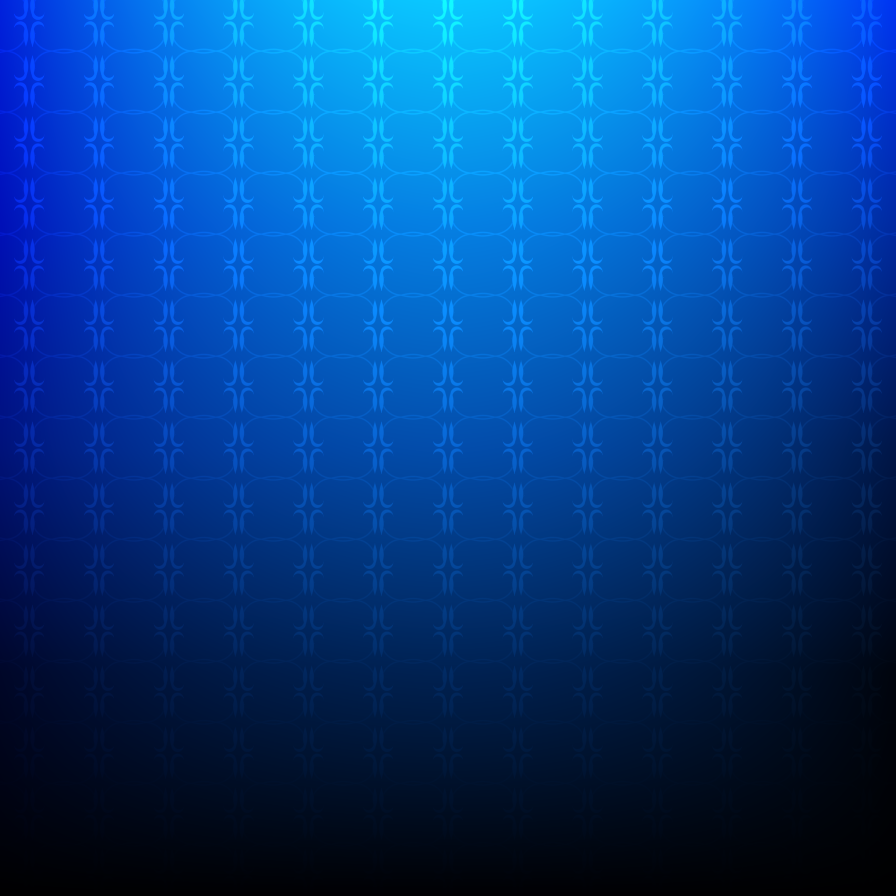
Give the GLSL for this background, as a Shadertoy shader.

```glsl
// Blue damask backdrop: a bright cyan top fading to black, with deep blue sides.
// Three vertical colour ramps are blended across the canvas, then a mirrored
// tile of rounded frames, leaf stalks and crescent hooks is laid on faintly.

const float PI = 3.14159265;
const vec2 TILE = vec2(0.0779, 0.0681);         // repeat size on the canvas
const vec2 MOTIF_ORIGIN = vec2(0.5, 0.9089);    // centre of one motif

// Five evenly spaced colour stops, t from 0 to 1.
vec3 ramp(float t, vec3 a, vec3 b, vec3 c, vec3 d, vec3 e) {
    float s = clamp(t, 0.0, 1.0) * 4.0;
    vec3 col = mix(a, b, clamp(s, 0.0, 1.0));
    col = mix(col, c, clamp(s - 1.0, 0.0, 1.0));
    col = mix(col, d, clamp(s - 2.0, 0.0, 1.0));
    return mix(col, e, clamp(s - 3.0, 0.0, 1.0));
}

vec3 backdrop(vec2 uv) {
    float depth = 1.0 - uv.y;
    vec3 middle = ramp(depth, vec3(0.04, 0.78, 1.0), vec3(0.02, 0.50, 0.89),
                       vec3(0.01, 0.30, 0.67), vec3(0.0, 0.13, 0.32), vec3(0.0, 0.0, 0.01));
    vec3 left = ramp(depth, vec3(0.0, 0.13, 0.87), vec3(0.0, 0.06, 0.72),
                     vec3(0.0, 0.07, 0.48), vec3(0.0, 0.025, 0.16), vec3(0.0));
    vec3 right = ramp(depth, vec3(0.0, 0.20, 0.95), vec3(0.0, 0.16, 0.63),
                      vec3(0.0, 0.085, 0.28), vec3(0.0, 0.015, 0.05), vec3(0.0));
    float side = uv.x * 2.0 - 1.0;
    return mix(middle, side < 0.0 ? left : right, pow(abs(side), 1.8));
}

float coverage(float dist, float soft) {
    return 1.0 - smoothstep(-0.5 * soft, 0.5 * soft, dist);
}

float roundedBox(vec2 p, vec2 halfSize, float radius) {
    vec2 q = abs(p) - halfSize + radius;
    return length(max(q, 0.0)) + min(max(q.x, q.y), 0.0) - radius;
}

// Disc with a second disc cut out of it.
float crescent(vec2 p, float radius, vec2 cutOffset, float cutRadius) {
    return max(length(p) - radius, cutRadius - length(p - cutOffset));
}

// Upright leaf between two heights, pointed at both ends.
float leaf(vec2 p, float x, float low, float high, float halfWidth) {
    float t = clamp((p.y - low) / (high - low), 0.0, 1.0);
    float body = abs(p.x - x) - halfWidth * sin(PI * t);
    return max(body, max(low - p.y, p.y - high));
}

// Thin frame whose long edges open into a small lens halfway along.
float frameLine(vec2 m, float halfHeight) {
    vec2 c = vec2(0.5 - m.x, m.y);
    c.y += 0.025 * cos(PI * min(c.x, 0.17) / 0.34);
    return abs(roundedBox(c, vec2(0.46, halfHeight), 0.30)) - 0.010;
}

// Ornament strength; one unit is one tile width.
float ornament(vec2 uv, float soft) {
    vec2 cell = fract((uv - MOTIF_ORIGIN) / TILE + 0.5) - 0.5;
    vec2 m = abs(cell * TILE / TILE.x);
    float halfHeight = 0.5 * TILE.y / TILE.x;

    float frame = coverage(frameLine(m, halfHeight), soft);
    frame *= smoothstep(0.07, 0.20, m.y);
    float stalk = coverage(leaf(m, 0.047, 0.06, 0.37, 0.032), soft);
    float hook = coverage(crescent(m - vec2(0.125, 0.10), 0.088,
                                   vec2(0.020, 0.034), 0.080), soft);
    return max(0.36 * frame, 0.75 * max(stalk, hook));
}

void mainImage(out vec4 fragColor, in vec2 fragCoord) {
    vec2 uv = fragCoord / iResolution.xy;
    float soft = 1.5 / (min(iResolution.x, iResolution.y) * TILE.x);

    vec3 base = backdrop(uv);
    vec3 lit = base * 1.26 + vec3(0.03, 0.07, 0.06) * smoothstep(0.05, 0.7, uv.y);
    vec3 col = mix(base, lit, ornament(uv, soft));

    fragColor = vec4(clamp(col, 0.0, 1.0), 1.0);
}
```
